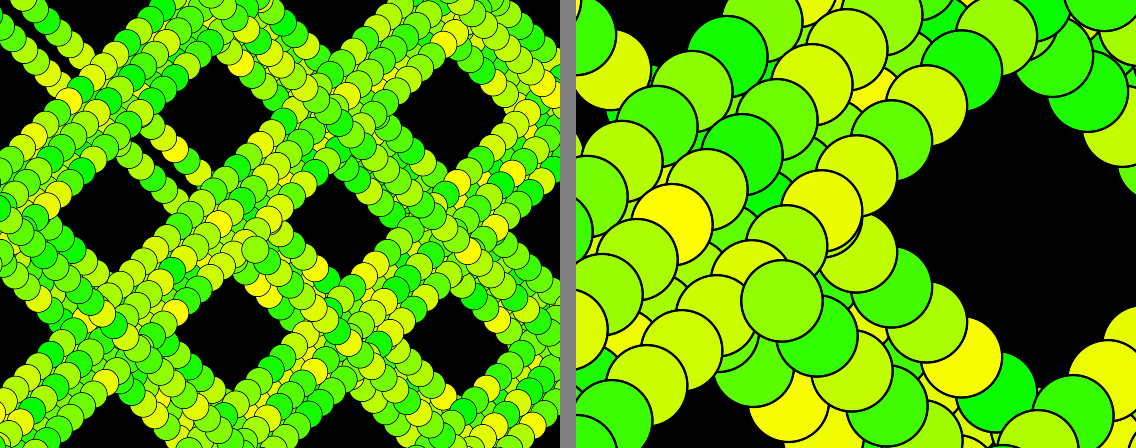
Left, the full canvas; right, a detail of the centre.
A Shadertoy shader for this pattern:

```glsl
const float RADIUS = 0.0312;     // disc radius, canvas height = 1
const float STEP = 0.0368;       // distance between discs of a trail
const float OUTLINE = 0.0018;
const float RISING_PERIOD = 0.371;
const float RISING_FIRST = 0.334;
const float BROKEN_START = 0.797; // where the unfinished trail stops
const float FAR = -1.0;           // start of a trail beyond the canvas

float hash(vec2 cell) {
    return fract(sin(dot(cell, vec2(12.99, 78.23))) * 43758.5);
}

vec3 discColour(float index, float seed) {
    return vec3(hash(vec2(index, seed)), 0.99, 0.0);
}

// Paints one outlined disc over the colour below it
vec3 paintDisc(vec3 below, vec2 offset, vec3 fill, float pixel) {
    float dist = length(offset) - RADIUS;
    float cover = smoothstep(0.5 * pixel, -0.5 * pixel, dist);
    float inner = smoothstep(0.5 * pixel, -0.5 * pixel, dist + OUTLINE);
    return mix(below, fill * inner, cover);
}

// Overlapping discs along x, the lowest index on top
vec3 paintTrail(vec3 below, vec2 lane, float start, float seed, float pixel) {
    if (abs(lane.y) > RADIUS + pixel) return below;
    float along = lane.x - start;
    float nearest = floor(along / STEP);
    for (int n = 2; n >= -1; n--) {
        float index = nearest + float(n);
        if (index < 0.0) continue;
        vec2 offset = vec2(along - index * STEP, lane.y);
        below = paintDisc(below, offset, discColour(index, seed), pixel);
    }
    return below;
}

// Endless trail with its own phase
vec3 paintLane(vec3 below, vec2 lane, float seed, float pixel) {
    float start = FAR - STEP * hash(vec2(seed, 3.7));
    return paintTrail(below, lane, start, seed, pixel);
}

// Two trails on either side of the band axis
vec3 paintPair(vec3 below, vec2 band, float spread, float seed, float pixel) {
    below = paintLane(below, band - vec2(0.0, spread), seed, pixel);
    return paintLane(below, band + vec2(0.0, spread), seed + 0.5, pixel);
}

// Side trails of a full band: hidden inner pair, then the outer pair
vec3 paintSides(vec3 below, vec2 band, float seed, float pixel) {
    float inner = 0.030 + 0.008 * hash(vec2(seed, 8.1));
    below = paintPair(below, band, inner, seed + 1.0, pixel);
    return paintPair(below, band, 0.0655, seed + 2.0, pixel);
}

float middleShift(float seed) {
    return 0.024 * (hash(vec2(seed, 5.3)) - 0.5);
}

void mainImage(out vec4 fragColor, in vec2 fragCoord) {
    float pixel = 1.0 / iResolution.y;
    vec2 p = vec2(fragCoord.x, iResolution.y - fragCoord.y) * pixel;
    float sum = (p.x + p.y) * 0.7071;
    float diff = (p.x - p.y) * 0.7071;

    // Falling bands, spaced slightly wider away from the diagonal
    float fallId = round(diff / 0.3547);
    float fallAxis = fallId * (0.334 + 0.0115 * abs(fallId));
    vec2 falling = vec2(sum, diff - fallAxis);
    float fallSeed = 20.0 + 7.0 * fallId;
    bool broken = abs(fallId) < 0.5;

    // Rising bands
    float riseId = max(round((sum - RISING_FIRST) / RISING_PERIOD), 0.0);
    vec2 rising = vec2(diff, sum - RISING_FIRST - riseId * RISING_PERIOD);
    float riseSeed = 60.0 + 7.0 * riseId;

    // Bottom layer: falling sides, the diagonal one with an open slot
    vec3 colour = vec3(0.0);
    if (broken) {
        colour = paintPair(colour, falling, 0.0405, fallSeed, pixel);
        vec2 extra = falling - vec2(0.0, 0.074);
        colour = paintTrail(colour, extra, 0.70, fallSeed + 3.0, pixel);
    } else {
        colour = paintSides(colour, falling, fallSeed, pixel);
    }

    // Middle layer: rising bands
    colour = paintSides(colour, rising, riseSeed, pixel);
    vec2 riseMiddle = rising - vec2(0.0, middleShift(riseSeed));
    colour = paintLane(colour, riseMiddle, riseSeed + 4.0, pixel);

    // Top layer: falling middle trails
    float shift = broken ? 0.009 : middleShift(fallSeed);
    float start = broken ? BROKEN_START : FAR;
    vec2 fallMiddle = falling - vec2(0.0, shift);
    colour = paintTrail(colour, fallMiddle, start, fallSeed + 4.0, pixel);

    fragColor = vec4(colour, 1.0);
}
```
